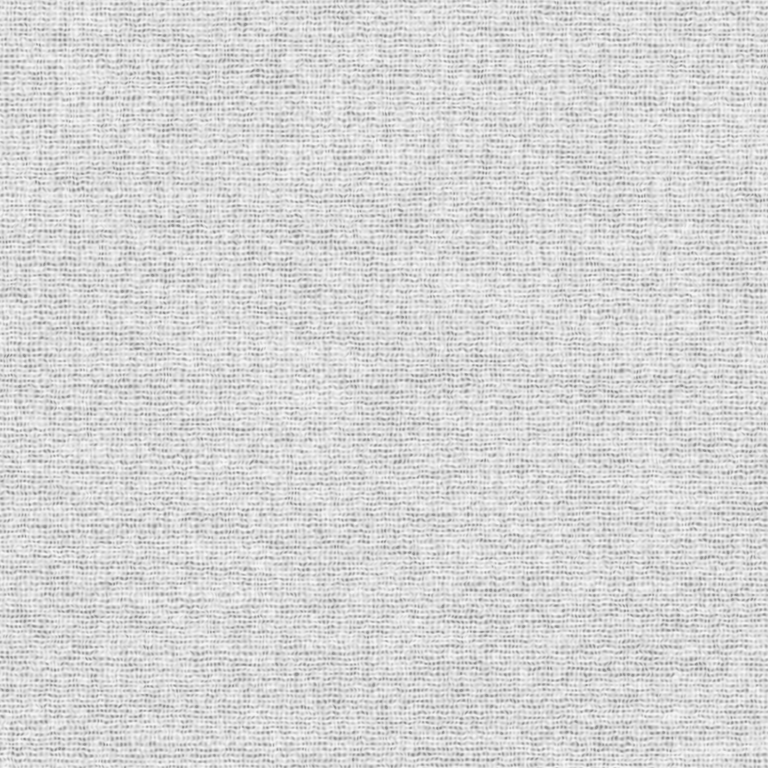
Write a Shadertoy shader that draws this texture.

```glsl
// Pale grey woven linen with straight rows of thread and small dark gaps
const float TAU = 6.2831853;
const vec2 THREADS = vec2(162.0, 144.0); // threads across and up the canvas
const vec3 THREAD_COLOR = vec3(0.934);
const vec3 GAP_COLOR = vec3(0.575);

float hash(vec2 p) {
    return fract(sin(dot(p, vec2(127.1, 311.7))) * 43758.5453);
}

float noise(vec2 p) {
    vec2 cell = floor(p);
    vec2 f = fract(p);
    f = f * f * (3.0 - 2.0 * f);
    float low = mix(hash(cell), hash(cell + vec2(1.0, 0.0)), f.x);
    float high = mix(hash(cell + vec2(0.0, 1.0)), hash(cell + 1.0), f.x);
    return mix(low, high, f.y);
}

float signedNoise(vec2 p) {
    return 2.0 * noise(p) - 1.0;
}

// Uneven spacing of whole threads plus kinks from crossing to crossing
vec2 wobble(vec2 p, vec2 spacing, vec2 kink) {
    vec2 thread = vec2(signedNoise(vec2(p.x * 0.3, p.y * 0.04)),
                       signedNoise(vec2(p.x * 0.03, p.y * 0.3) + 71.0));
    vec2 crossing = vec2(signedNoise(p * vec2(0.6, 0.9) + 13.0),
                         signedNoise(p * vec2(0.8, 0.6) + 37.0));
    return p + thread * spacing + crossing * kink;
}

// 0 on the crown of a thread, 1 midway between two threads
float groove(float x) {
    return 0.5 - 0.5 * cos(TAU * x);
}

// Depth of the gaps: broken dashes along the rows, fainter lines upward
float gapDepth(vec2 p, float openness) {
    float row = floor(p.y);
    float column = floor(p.x);
    float rowShift = 0.4 * signedNoise(vec2(p.x * 0.3, row * 23.0));
    float between = groove(p.x + rowShift);
    float rowDash = noise(vec2(p.x * 0.75, row * 17.0));
    float columnDash = noise(vec2(column * 19.0, p.y * 0.6));
    float rows = groove(p.y) * (0.23 + 0.38 * between) * (0.35 + 1.3 * rowDash);
    float columns = 0.17 * groove(p.x) * columnDash;
    return (rows + columns) * openness;
}

// Thick and thin yarns, long in the direction of each thread
float slubs(vec2 uv) {
    float weft = signedNoise(uv * vec2(10.0, 125.0));
    float warp = signedNoise(uv * vec2(130.0, 8.0) + 53.0);
    return 0.65 * weft + 0.35 * warp;
}

// Curly fibres, a little smaller than the threads and lying along the rows
float fuzz(vec2 p) {
    float coarse = signedNoise(p * vec2(1.2, 1.7) + 29.0);
    float fine = signedNoise(p * vec2(1.8, 2.4) + 91.0);
    return 0.6 * coarse + 0.4 * fine;
}

void mainImage(out vec4 fragColor, in vec2 fragCoord) {
    vec2 uv = fragCoord / iResolution.y;
    vec2 plain = uv * THREADS;
    vec2 weave = wobble(plain, vec2(0.4, 0.3), vec2(0.3, 0.19));

    // Looser and tighter patches of cloth
    float patches = 0.5 * signedNoise(uv * vec2(8.0, 16.0) + 5.0)
                  + 0.5 * signedNoise(uv * vec2(21.0, 38.0) + 17.0);
    float yarn = slubs(uv);
    float openness = 1.0 + 0.1 * patches + 0.12 * yarn;

    // Gaps plus fibre fuzz and tonal streaks
    float shade = gapDepth(weave, openness);
    shade += 0.2 * fuzz(plain) + 0.05 * yarn + 0.015 * patches;

    vec3 color = mix(THREAD_COLOR, GAP_COLOR, clamp(shade, -0.07, 1.0));
    fragColor = vec4(color, 1.0);
}
```
